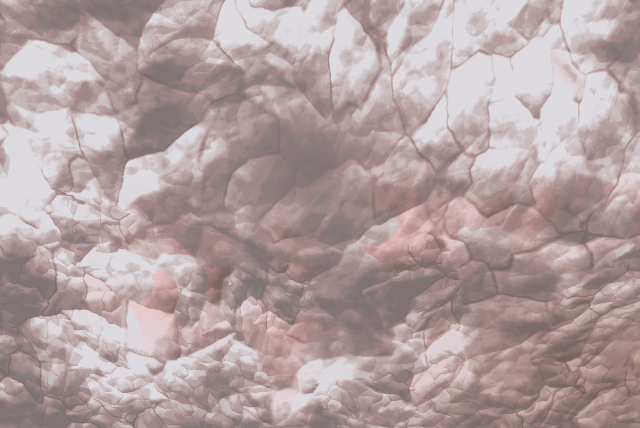
Write a Shadertoy shader that draws this texture.

```glsl
// Broken quartz rock face: pale slabs above, pink and rusty shards below.
// Angular chips come from a Voronoi search with a faceted, rotated distance
// per cell; broad soft spots place the light, the hollows and the stain.

vec3 hash3(vec2 p) {
    vec3 q = fract(vec3(p.xyx) * vec3(0.1031, 0.1030, 0.0973));
    q += dot(q, q.yxz + 33.33);
    return fract((q.xxy + q.yzz) * q.zyx);
}

float noise(vec2 p) {
    vec2 i = floor(p), f = fract(p);
    f = f * f * (3.0 - 2.0 * f);
    return mix(mix(hash3(i).x, hash3(i + vec2(1, 0)).x, f.x),
               mix(hash3(i + vec2(0, 1)).x, hash3(i + vec2(1, 1)).x, f.x), f.y);
}

float fbm(vec2 p) {
    float sum = 0.0, amp = 0.5;
    for (int i = 0; i < 5; i++) {
        sum += amp * noise(p);
        p = mat2(1.6, 1.2, -1.2, 1.6) * p + 7.3;
        amp *= 0.5;
    }
    return sum;
}

// Soft elliptical spot
float spot(vec2 p, vec2 center, vec2 radius) {
    vec2 d = (p - center) / radius;
    return exp(-dot(d, d));
}

// Direction in which the chips are stretched
float grainAngle(vec2 p) {
    float upper = mix(-0.65, 1.4, smoothstep(0.3, 0.6, p.x));
    float lower = mix(-0.7, 0.2, smoothstep(0.5, 1.0, p.x));
    return mix(lower, upper, smoothstep(0.4, 0.6, p.y));
}

// Faceted chips: x = facet light, y = chip tone, z = chip tint, w = gap to neighbour
vec4 chips(vec2 p, float freq, float sharpness) {
    vec2 q = p * freq, cell = floor(q);
    float nearest = 9.0, second = 9.0, total = 1e-12;
    vec3 sum = vec3(0);
    for (int j = -2; j <= 2; j++)
    for (int i = -2; i <= 2; i++) {
        vec2 id = cell + vec2(i, j);
        vec3 h = hash3(id + freq * 3.7);
        vec2 center = id + 0.05 + 0.9 * h.xy;
        float angle = grainAngle(center / freq) + (h.z - 0.5) * 1.3;
        float c = cos(angle), s = sin(angle);
        vec2 d = mat2(c, -s, s, c) * (q - center) * vec2(0.72, 1.3);

        // The flat top competes with five sloping side planes
        float reach = length(d) * 0.5, weight = exp(5.0);
        float light = weight * (dot(d, h.xy - 0.5) * 1.8 + 0.15);
        for (int k = 0; k < 5; k++) {
            float n = float(k);
            float turn = 1.2566 * (n + 0.8 * fract(h.z * 17.3 + n * 0.618));
            float plane = dot(d, vec2(cos(turn), sin(turn)))
                        * (0.75 + 0.6 * fract(h.x * 13.7 + n * 0.37));
            float w = exp(32.0 * clamp(plane, -1.0, 1.2));
            light += w * cos(turn + angle - 1.9);
            weight += w;
            reach = max(reach, plane);
        }
        float share = exp(-sharpness * clamp(reach - 0.4, -0.4, 0.9));
        sum += share * vec3(light / weight, h.z, fract(h.x * 7.1 + h.y * 3.3));
        total += share;
        second = min(second, max(nearest, reach));
        nearest = min(nearest, reach);
    }
    return vec4(sum / total, second - nearest);
}

// Faded mineral ramp from crevice grey to bluish white
vec3 mineral(float v) {
    vec3 col = mix(vec3(0.50, 0.455, 0.455), vec3(0.55, 0.49, 0.49), smoothstep(-0.1, 0.16, v));
    col = mix(col, vec3(0.63, 0.53, 0.53), smoothstep(0.14, 0.3, v));
    col = mix(col, vec3(0.71, 0.62, 0.62), smoothstep(0.32, 0.5, v));
    col = mix(col, vec3(0.79, 0.74, 0.74), smoothstep(0.5, 0.66, v));
    return mix(col, vec3(0.865, 0.855, 0.88), smoothstep(0.66, 0.86, v));
}

void mainImage(out vec4 fragColor, in vec2 fragCoord) {
    vec2 p = fragCoord / iResolution.xy * vec2(1.5, 1.0);
    float rough = fbm(p * 9.0), fine = fbm(p * 55.0);
    vec2 warped = p + 0.026 * (vec2(rough, fbm(p * 9.0 + 31.0)) - 0.5)
                    + 0.006 * (fine - 0.5);

    // Slabs, shards and splinters, out of focus toward the corners
    float focus = mix(85.0, 26.0, smoothstep(0.65, 0.95, length(p - vec2(0.75, 0.5))));
    vec4 slab = chips(warped, 6.5, focus);
    vec4 shard = chips(warped, 11.5, focus * 0.8);
    vec4 splinter = chips(warped, 25.0, focus * 0.6);
    float broken = smoothstep(0.47, 0.53, 0.84 - p.y + 0.8 * (noise(p * 6.0) - 0.5));
    vec4 chip = mix(slab, shard, broken);

    // Broad light and dark areas
    float hollow = spot(p, vec2(0.70, 0.61), vec2(0.14, 0.14));
    float rust = spot(p, vec2(1.42, 0.12), vec2(0.4, 0.2));
    float light = 0.48
        + 0.46 * spot(p, vec2(1.27, 0.82), vec2(0.36, 0.34))
        + 0.44 * spot(p, vec2(0.14, 0.62), vec2(0.28, 0.26))
        + 0.34 * spot(p, vec2(0.32, 0.25), vec2(0.22, 0.20))
        + 0.22 * spot(p, vec2(0.62, 0.95), vec2(0.25, 0.14))
        + 0.32 * spot(p, vec2(0.74, 0.13), vec2(0.12, 0.10))
        + 0.38 * spot(p, vec2(1.07, 0.18), vec2(0.14, 0.08))
        - 0.50 * hollow - 0.30 * rust
        - 0.50 * spot(p, vec2(1.0, 0.33), vec2(0.24, 0.08))
        - 0.75 * spot(p, vec2(0.04, 0.31), vec2(0.11, 0.13))
        - 0.50 * spot(p, vec2(0.37, 0.77), vec2(0.06, 0.13))
        - 0.46 * spot(p, vec2(0.10, 0.0), vec2(0.35, 0.08))
        - 0.38 * spot(p, vec2(1.47, 0.94), vec2(0.08, 0.1));

    // Facets, crevices and weathering
    float relief = 1.0 - 0.75 * hollow;
    float crevice = (1.0 - smoothstep(0.0, 0.07, chip.w)) * smoothstep(0.35, 0.65, rough);
    float crack = (1.0 - smoothstep(0.0, 0.1, splinter.w)) * smoothstep(0.35, 0.6, fine);
    float stain = smoothstep(0.5, 0.72, fbm(warped * vec2(5.0, 8.0) + 12.0));
    light += relief * (0.25 * chip.x + 0.36 * (chip.y - 0.5) - 0.3 * crevice
           + 0.12 * (1.0 - broken) * (shard.x + shard.y - 0.5)
           + (0.06 + 0.1 * broken) * (splinter.x + splinter.y - 0.5)
           - (0.05 + 0.15 * broken) * crack
           + 0.34 * (fine - 0.48) + 0.4 * (rough - 0.48) - 0.28 * stain);
    vec3 col = mineral(light);

    // Pink mineral on some chips, rust low on the right and along the seams
    float pinkArea = spot(p, vec2(0.45, 0.34), vec2(0.22, 0.14))
                   + spot(p, vec2(0.90, 0.46), vec2(0.20, 0.12))
                   + spot(p, vec2(1.36, 0.50), vec2(0.26, 0.08))
                   + spot(p, vec2(0.80, 0.18), vec2(0.22, 0.12));
    float pink = min(pinkArea, 1.0)
               * smoothstep(0.35, 0.7, mix(chip.z, shard.z, 0.7) + 0.6 * (rough - 0.5));
    float shade = 0.66 + 0.5 * clamp(light, -0.1, 1.0);
    col = mix(col, vec3(0.83, 0.61, 0.605) * shade, 0.65 * pink);
    col = mix(col, vec3(0.74, 0.57, 0.54) * shade, 0.55 * rust + 0.3 * crevice * relief * (1.0 - pink));
    fragColor = vec4(clamp(col, 0.0, 1.0), 1.0);
}
```
